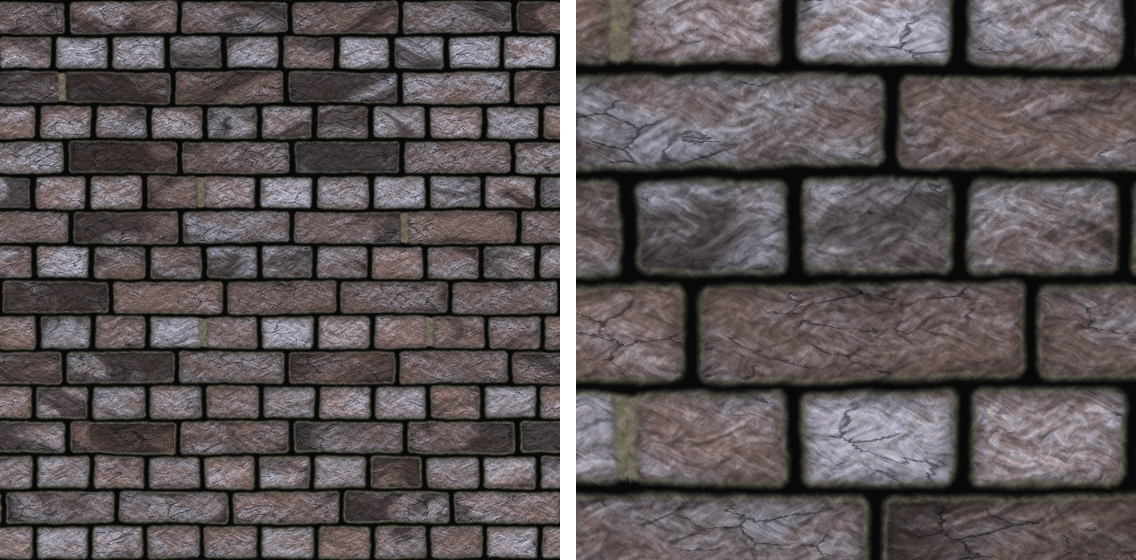
Left: the whole. Right: its middle third, enlarged.
Write a three.js fragment shader that draws this texture.

```glsl
varying vec2 vUv;

const float ROWS = 16.0;
const float LONG_BRICKS = 5.0;
const float SHORT_BRICKS = 10.0;
const vec2 HALF_GAP = vec2(0.0042, 0.0027);
const float CORNER = 0.0065;
const float RIM = 0.0046;
const float EDGE_WOBBLE = 0.0021;
const float FILLED_JOINTS = 0.03;
const vec3 CLAY = vec3(0.435, 0.365, 0.355);
const vec3 FROST = vec3(0.575, 0.575, 0.63);
const vec3 SOOT = vec3(0.17, 0.145, 0.14);
const vec3 RUST = vec3(0.55, 0.39, 0.32);
const vec3 MORTAR = vec3(0.36, 0.35, 0.30);
const vec3 PALE_MORTAR = vec3(0.43, 0.41, 0.35);
const vec3 SHADOW = vec3(0.03, 0.032, 0.03);

float hash(vec2 p) {
  vec3 q = fract(vec3(p.xyx) * 0.1031);
  q += dot(q, q.yzx + 33.33);
  return fract((q.x + q.y) * q.z);
}

// Warped sine layers, roughly -0.8 to 0.8
float sineNoise(vec2 p) {
  float sum = 0.0, amp = 0.5;
  for (int i = 0; i < 5; i++) {
    p += 0.75 * sin(p.yx * 1.3 + vec2(1.7, 4.1));
    sum += amp * sin(p.x) * cos(p.y);
    p = mat2(1.5, 1.2, -1.2, 1.5) * p + 3.1;
    amp *= 0.62;
  }
  return sum;
}

// Nearest and second nearest cell distances
vec2 cellular(vec2 p) {
  vec2 cell = floor(p), nearest = vec2(9.0);
  for (int j = -1; j <= 1; j++) {
    for (int i = -1; i <= 1; i++) {
      vec2 c = cell + vec2(float(i), float(j));
      float d = length(c + vec2(hash(c), hash(c + 57.3)) - p);
      nearest = d < nearest.x ? vec2(d, nearest.x) : vec2(nearest.x, min(nearest.y, d));
    }
  }
  return nearest;
}

float roundedBox(vec2 p, vec2 halfSize, float radius) {
  vec2 q = abs(p) - halfSize + radius;
  return length(max(q, 0.0)) + min(max(q.x, q.y), 0.0) - radius;
}

float relief(vec2 p) {
  return sineNoise(p * vec2(75.0, 150.0));
}

// Fraction of a brick by which each course is shifted
float courseShift(float row, float isLong) {
  float drift = 0.03 * sin(row * 2.3);
  float halfBond = (row == 1.0 || row == 7.0) ? 0.43 : 0.0;
  float topCourse = row == 14.0 ? 0.33 : 0.0;
  return mix(0.63 + topCourse, 0.59 + halfBond, isLong) + drift;
}

void main() {
  // Alternating courses of long and short bricks
  vec2 p = vUv + EDGE_WOBBLE * vec2(sineNoise(vUv * 48.0), sineNoise(vUv * 48.0 + 9.0));
  p.y += 0.0012 * sin(vUv.x * 12.566 + vUv.y * 20.0);
  float row = floor(p.y * ROWS);
  float isLong = mod(row, 2.0);
  float columns = mix(SHORT_BRICKS, LONG_BRICKS, isLong);
  p.x += 0.003 * sin(6.28318 * p.x + row * 1.9);
  float x = p.x * columns - courseShift(row, isLong);
  vec2 id = vec2(mod(floor(x), columns), row);
  vec2 local = (fract(vec2(x, p.y * ROWS)) - 0.5) / vec2(columns, ROWS);
  float tone = hash(id + 3.7), wear = hash(id + 21.4);
  vec2 halfSize = 0.5 / vec2(columns, ROWS) - HALF_GAP;
  halfSize -= 0.0012 * vec2(wear, tone);
  local.y += local.x * (wear - 0.5) * 0.025;
  float d = roundedBox(local, halfSize, CORNER);

  // Clay face with frost, rust and soot
  vec2 face = local + 3.0 * vec2(tone, wear);
  float height = relief(face);
  float slope = height - relief(face + vec2(-0.0008, 0.0022));
  float grain = sineNoise(face * 330.0);
  float patches = sineNoise(face * vec2(24.0, 48.0) + 5.0);
  float frost = smoothstep(-0.7, 0.95, 0.8 * patches + 0.35 * height + 0.35 * grain
    + 1.1 * (tone - 0.5) + mix(0.2, -0.12, isLong));
  vec3 color = mix(CLAY, FROST, frost);
  float speckle = 1.0 - smoothstep(0.15, 0.55, cellular(face * 190.0).x);
  float lowWall = 1.0 - smoothstep(0.1, 0.6, vUv.y);
  color = mix(color, RUST, speckle * lowWall * smoothstep(-0.1, 0.5, height + 0.3 * wear) * 0.55);
  float soot = smoothstep(0.0, 0.8, sineNoise(face * vec2(14.0, 26.0) + 2.0)
    + 0.7 * (wear - 0.5) + 0.25 * isLong);
  color = mix(color, SOOT, soot * 0.75);
  color *= 0.96 + 0.18 * (hash(id + 44.1) - 0.5) + 0.1 * (1.0 - isLong);

  // Raking light, grain and soft cracks
  color *= 1.0 + clamp(slope * 0.36, -0.28, 0.24) + 0.13 * grain + 0.08 * (speckle - 0.5);
  vec2 cells = cellular(face * vec2(24.0, 58.0) + 0.35 * patches + 0.12 * height);
  float crack = 1.0 - smoothstep(0.0, 0.11, cells.y - cells.x);
  color *= 1.0 - 0.42 * crack * smoothstep(0.1, 0.5, patches + 0.2 * isLong);
  color *= 0.76 + 0.24 * smoothstep(0.001, 0.013, -d);

  // Mortar rim fading into the dark gap, deeper towards the top
  vec3 mortar = MORTAR * (1.0 + 0.35 * grain);
  float rim = smoothstep(-RIM, -0.0012, d + 0.0012 * height);
  color = mix(color, mortar, rim * (0.7 + 0.3 * lowWall));
  float depth = mix(0.0034, 0.0026, smoothstep(0.3, 0.7, vUv.y));
  color = mix(color, SHADOW, smoothstep(-0.0026, depth, d + 0.0006 * patches));

  // A few upright joints are filled flush
  vec2 joint = vec2(mod(floor(x + 0.5), columns), row);
  float across = abs(fract(x + 0.5) - 0.5) / columns;
  float fill = step(hash(joint + 71.2), FILLED_JOINTS);
  fill *= 1.0 - smoothstep(0.004, 0.008, across);
  fill *= 1.0 - smoothstep(-0.004, 0.001, abs(local.y) - halfSize.y);
  color = mix(color, PALE_MORTAR * (1.0 + 0.25 * grain), fill);

  gl_FragColor = vec4(clamp(color, 0.0, 1.0), 1.0);
}
```
